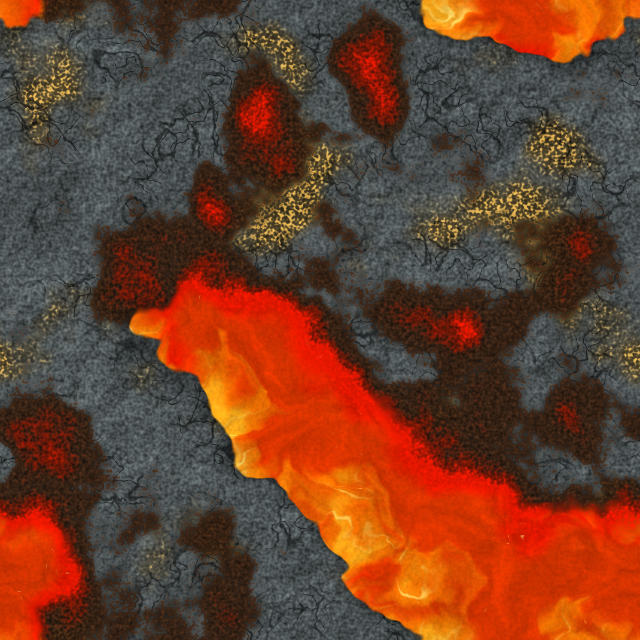
Write a Shadertoy shader that draws this texture.

```glsl
// Molten lava river flowing through grainy, cracked grey rock with glowing embers (tiles)

float hash(vec2 c) {
    vec3 a = fract(c.xyx * 0.1031);
    a += dot(a, a.yzx + 33.33);
    return fract((a.x + a.y) * a.z);
}

// Gradient of one lattice point, wrapped after n cells
float corner(vec2 cell, vec2 f, vec2 o, float n) {
    float a = 6.2832 * hash(floor(mod(cell + o + 0.5, n)) + n);
    return dot(vec2(cos(a), sin(a)), f - o);
}

// Periodic gradient noise, n cells across the canvas, about -1 to 1
float noise(vec2 p, float n) {
    p *= n;
    vec2 i = floor(p), f = p - i, u = f * f * f * (f * (f * 6.0 - 15.0) + 10.0);
    float low = mix(corner(i, f, vec2(0, 0), n), corner(i, f, vec2(1, 0), n), u.x);
    float high = mix(corner(i, f, vec2(0, 1), n), corner(i, f, vec2(1, 1), n), u.x);
    return 1.4 * mix(low, high, u.y);
}

float fbm(vec2 p, float n) {
    float sum = 0.0, amp = 0.5;
    for (int i = 0; i < 4; i++) {
        sum += amp * noise(p, n);
        p += 0.173;
        n *= 2.0;
        amp *= 0.5;
    }
    return sum;
}

vec2 fbm2(vec2 p, float n) { return vec2(fbm(p, n), fbm(p + 0.37, n)); }

vec2 wrap(vec2 p) { return fract(p + 0.5) - 0.5; }

// Signed distance to the river: tapered capsules (x, y, radius)
float river(vec2 p) {
    vec3 path[4] = vec3[4](vec3(0.31, 0.48, 0.10), vec3(0.54, 0.26, 0.095),
                           vec3(0.81, 0.03, 0.125), vec3(1.00, 0.09, 0.115));
    float d = 1.0;
    for (int i = 0; i < 3; i++) {
        vec2 a = path[i].xy, ab = path[i + 1].xy - a;
        vec2 q = wrap(p - a - 0.5 * ab) + 0.5 * ab;
        float t = clamp(dot(q, ab) / dot(ab, ab), 0.0, 1.0);
        d = min(d, length(q - ab * t) - mix(path[i].z, path[i + 1].z, t));
    }
    return d;
}

// Warm patches (x, y, radius); the small ones burn hotter
float embers(vec2 p) {
    vec3 patches[10] = vec3[10](vec3(0.34, 0.70, 0.07), vec3(0.43, 0.80, 0.07),
        vec3(0.60, 0.87, 0.07), vec3(0.51, 0.57, 0.08), vec3(0.86, 0.55, 0.13),
        vec3(0.84, 0.32, 0.15), vec3(0.20, 0.57, 0.09), vec3(0.23, 0.10, 0.14),
        vec3(0.03, 0.33, 0.08), vec3(0.69, 0.49, 0.07));
    float heat = 0.0;
    for (int i = 0; i < 10; i++) {
        vec2 q = wrap(p - patches[i].xy) / patches[i].z;
        heat = max(heat, (0.1 + 0.043 / patches[i].z) * exp(-dot(q, q)));
    }
    return heat;
}

vec3 rockColor(vec2 p, float grain) {
    // Relief lit from the upper left
    vec2 lit = p + vec2(-0.004, 0.005);
    float relief = fbm(p, 14.0) - fbm(lit, 14.0);
    vec3 col = vec3(0.30, 0.325, 0.33) * (1.0 + 0.25 * fbm(p + 0.6, 5.0));
    // Ochre dust with bright flecks
    float dust = smoothstep(0.06, 0.38, fbm(p + 0.23, 5.0));
    col = mix(col, vec3(0.34, 0.27, 0.13), 0.8 * dust);
    col *= 1.0 + 1.1 * relief + 0.5 * grain;
    col += vec3(0.5, 0.37, 0.12) * dust * smoothstep(0.35, 0.9, grain + 0.5 * dust);
    // Fine cracks, broken up into patches
    vec2 w = p + 0.016 * fbm2(p, 30.0);
    float crack = min(abs(noise(w, 18.0)), abs(noise(w + 0.41, 32.0)) * 1.2);
    float broken = smoothstep(-0.2, 0.35, noise(p + 0.7, 9.0));
    return col * (1.0 - 0.5 * broken * smoothstep(0.09, 0.01, crack));
}

vec3 lavaColor(vec2 p, float d, float side, float grain) {
    // Folded swirls, hotter toward the lower left bank
    vec2 q = p + 0.10 * fbm2(p + 0.1, 5.0);
    q += 0.09 * fbm2(q + 0.2, 8.0);
    float bank = max(-side, 0.0) * smoothstep(-0.11, 0.0, d);
    float swirl = fbm(q, 7.0) + 0.34 * bank - 0.12 * max(side, 0.0);
    vec3 col = mix(vec3(0.90, 0.09, 0.0), vec3(0.83, 0.20, 0.005), smoothstep(0.0, -0.045, d));
    col = mix(col, vec3(0.92, 0.44, 0.015), smoothstep(0.0, 0.34, swirl));
    col = mix(col, vec3(0.96, 0.65, 0.10), smoothstep(0.28, 0.58, swirl));
    // Pale filaments, rim and sparks
    float thread = smoothstep(0.10, 0.0, abs(noise(q + 0.3, 15.0)));
    float rim = exp(-abs(d + 0.006) / 0.005) * max(-side, 0.0);
    float patchy = smoothstep(0.0, 0.5, noise(p + 0.5, 11.0));
    float pale = thread * smoothstep(0.12, 0.5, swirl) * (0.3 + 0.7 * patchy) + 0.6 * rim * patchy;
    pale += 0.6 * smoothstep(0.58, 0.8, noise(q, 75.0)) * patchy;
    col = mix(col, vec3(1.0, 0.86, 0.42), clamp(pale, 0.0, 0.9));
    return col * (1.0 + 0.09 * grain + 0.25 * (fbm(q + 0.6, 20.0)));
}

void mainImage(out vec4 fragColor, in vec2 fragCoord) {
    vec2 p = fragCoord / iResolution.xy;
    float grain = 0.7 * noise(p, 210.0) + 0.5 * noise(p + 0.3, 120.0);

    // River shape; side is -1 at the crisp lower left bank, 1 at the glowing bank
    vec2 w = p + 0.10 * fbm2(p, 6.0);
    float d = river(w);
    float side = clamp((river(w + 0.035) - d) / 0.05, -1.0, 1.0);
    float soft = smoothstep(-0.3, 0.7, side);

    // Heat soaking into the rock
    float glow = 1.05 * exp(-max(d, 0.0) / 0.055) * soft;
    float heat = max(glow, embers(w)) + 0.65 * fbm(p + 0.45, 8.0) + 0.13 * grain;
    vec3 col = rockColor(p, grain);
    vec3 scorched = vec3(0.20, 0.115, 0.06) * (1.0 + 0.65 * grain);
    col = mix(col, scorched, 0.93 * smoothstep(0.20, 0.33, heat));
    col = mix(col, vec3(0.44, 0.09, 0.025) * (1.0 + 0.4 * grain), smoothstep(0.45, 0.68, heat));
    col = mix(col, vec3(0.88, 0.09, 0.005) * (1.0 + 0.2 * grain), smoothstep(0.66, 0.92, heat));

    // Contact shadow on the crisp bank, then the melt itself
    col *= 1.0 - 0.4 * (1.0 - soft) * exp(-max(d, 0.0) / 0.012);
    float blur = mix(0.003, 0.016, soft);
    float melt = smoothstep(blur, -blur, d + 0.012 * grain * soft);
    col = mix(col, lavaColor(p, d, side, grain), melt);
    fragColor = vec4(clamp(col, 0.0, 1.0), 1.0);
}
```
